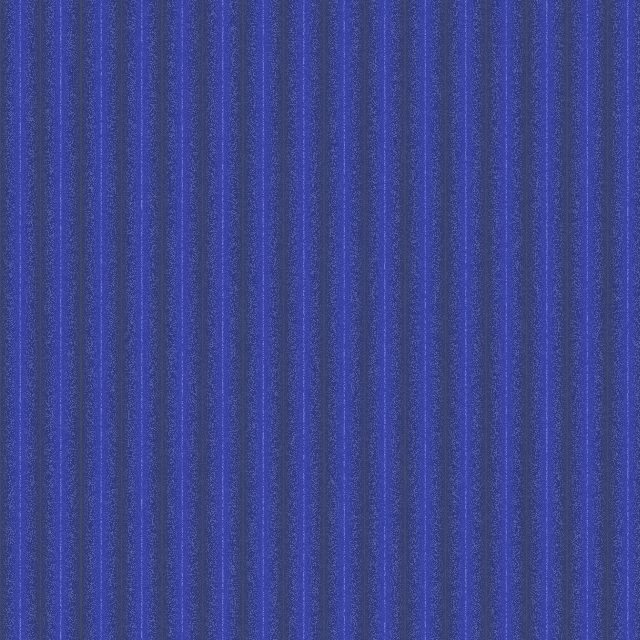
This pattern is drawn by a Shadertoy shader. Its source:

```glsl
// Draws vertical blue corduroy ribs with grainy flanks and fine ridge and groove threads.

const float RIB_COUNT = 15.8;
const float GRAIN_CELLS = 640.0;
const float THREAD_HALF_WIDTH = 0.035;

const vec3 GROOVE_BLUE = vec3(0.212, 0.248, 0.435);
const vec3 RIDGE_BLUE = vec3(0.222, 0.262, 0.66);
const vec3 GROOVE_THREAD = vec3(0.29, 0.31, 0.43);
const vec3 RIDGE_THREAD = vec3(0.20, 0.20, 0.10);
const vec3 GRAIN_TINT = vec3(1.0, 1.0, 0.75);

float hash(vec2 p) {
    vec3 q = fract(vec3(p.xyx) * 0.1031);
    q += dot(q, q.yzx + 33.33);
    return fract((q.x + q.y) * q.z);
}

// Cellular noise: the random shade of the nearest scattered point
float cellGrain(vec2 p) {
    vec2 cell = floor(p);
    float nearest = 8.0;
    float shade = 0.0;
    for (int y = -1; y <= 1; y++) {
        for (int x = -1; x <= 1; x++) {
            vec2 id = cell + vec2(x, y);
            vec2 point = id + vec2(hash(id), hash(id + 71.0));
            vec2 offset = point - p;
            float dist = dot(offset, offset);
            if (dist < nearest) {
                nearest = dist;
                shade = hash(id + 139.0);
            }
        }
    }
    return shade;
}

// Layered sines: slow unevenness along each rib
float wear(vec2 uv) {
    return 0.6 * sin(uv.y * 9.0 + uv.x * 23.0) + 0.4 * sin(uv.y * 21.0 - uv.x * 37.0);
}

// Soft thread centred on zero distance
float thread(float dist, float halfWidth, float blur) {
    return 1.0 - smoothstep(halfWidth - blur, halfWidth + blur, dist);
}

// Grain is strongest halfway down the flank
float grainStrength(float slope) {
    float flank = smoothstep(0.05, 0.55, slope) * (1.0 - smoothstep(0.5, 0.98, slope));
    return 0.05 + 0.14 * flank;
}

// Slope runs from 0 on the ridge to 1 in the groove
vec3 ribColor(float slope, float grain, float unevenness, float blur) {
    float height = clamp(slope + 0.015 * unevenness, 0.0, 1.0);
    float shade = mix(height, smoothstep(0.0, 1.0, height), 0.6);
    vec3 color = mix(RIDGE_BLUE, GROOVE_BLUE, shade);
    color += GRAIN_TINT * (grain * grain - 0.22) * grainStrength(slope);

    float ridge = thread(slope, THREAD_HALF_WIDTH, blur);
    float groove = thread(1.0 - slope, THREAD_HALF_WIDTH, blur);
    color += RIDGE_THREAD * ridge * grain;
    return mix(color, GROOVE_THREAD, groove * (0.35 + 0.5 * grain));
}

void mainImage(out vec4 fragColor, in vec2 fragCoord) {
    vec2 uv = fragCoord / iResolution.xy;
    float slope = abs(fract(uv.x * RIB_COUNT) - 0.5) * 2.0;
    float blur = RIB_COUNT / iResolution.x;
    float grain = cellGrain(uv * GRAIN_CELLS);
    fragColor = vec4(ribColor(slope, grain, wear(uv), blur), 1.0);
}
```
